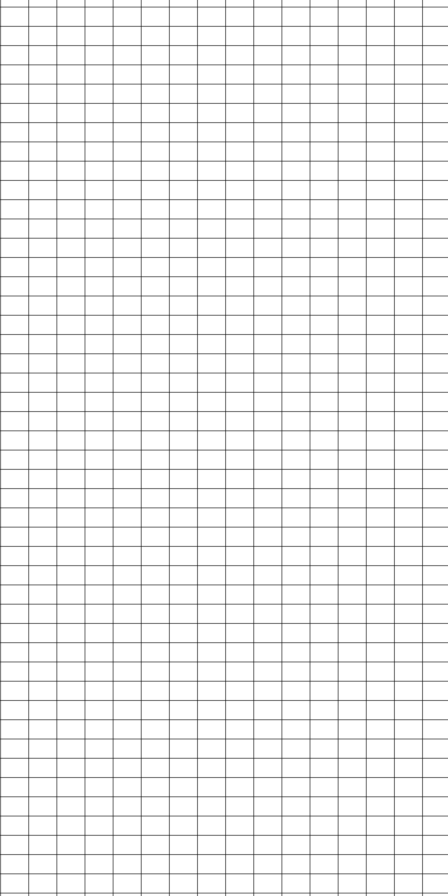
Reproduce this pattern procedurally as a Shadertoy shader.

```glsl
const vec2 CELL_SIZE = vec2(0.06279, 0.021497);     // fractions of canvas width and height
const vec2 FIRST_LINE = vec2(0.0013, 0.0079);       // offset from the top left corner
const float LINE_WIDTH = 0.00068;                   // fraction of canvas height
const vec3 PAPER_COLOR = vec3(1.0);
const vec3 INK_COLOR = vec3(0.05);

// Integral of a tent filter with a radius of one pixel
vec2 tentIntegral(vec2 x) {
    x = clamp(x, -1.0, 1.0);
    return 0.5 + x - 0.5 * x * abs(x);
}

// Filtered coverage of the nearest vertical (x) and horizontal (y) line
vec2 lineCoverage(vec2 pos) {
    vec2 cells = (pos - FIRST_LINE) / CELL_SIZE;
    vec2 distPx = (fract(cells + 0.5) - 0.5) * CELL_SIZE * iResolution.xy;
    float halfWidthPx = 0.5 * LINE_WIDTH * iResolution.y;
    return tentIntegral(distPx + halfWidthPx) - tentIntegral(distPx - halfWidthPx);
}

void mainImage(out vec4 fragColor, in vec2 fragCoord) {
    // Measure down from the top edge
    vec2 pos = fragCoord / iResolution.xy;
    pos.y = 1.0 - pos.y;

    // Union of both line families
    vec2 gaps = 1.0 - lineCoverage(pos);
    float ink = 1.0 - gaps.x * gaps.y;

    fragColor = vec4(mix(PAPER_COLOR, INK_COLOR, ink), 1.0);
}
```
